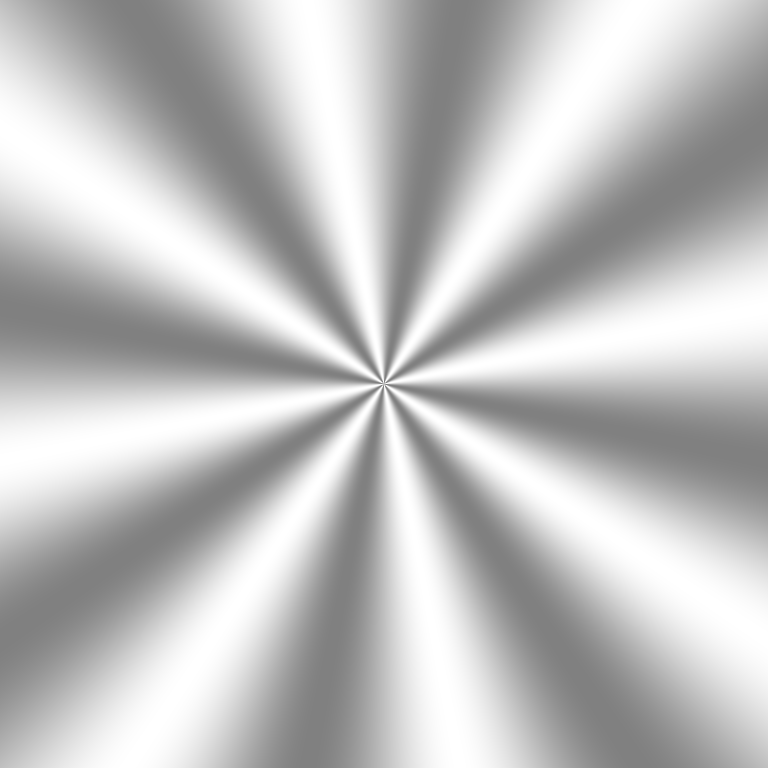
Give the GLSL for this background, as a Shadertoy shader.

```glsl
// Soft grey and white rays fanning out from the canvas centre.
#define RAY_COUNT 8.0
#define RAY_TURN 0.0
#define CENTER vec2(0.5)
#define DARK_GREY vec3(0.5)
#define LIGHT_WHITE vec3(1.0)
#define HUB_PIXELS 2.0

// Sinusoidal brightness around the centre, from 0 (dark) to 1 (light).
float rayWave(vec2 p) {
    float angle = atan(p.y, p.x) - RAY_TURN;
    return 0.5 + 0.5 * sin(RAY_COUNT * angle);
}

void mainImage(out vec4 fragColor, in vec2 fragCoord) {
    // Square coordinates, measured from the hub of the rays
    float canvasSize = min(iResolution.x, iResolution.y);
    vec2 p = (fragCoord - CENTER * iResolution.xy) / canvasSize;

    // Blend to the mean tone where rays are finer than the pixel grid
    float hubRadius = HUB_PIXELS / canvasSize;
    float contrast = smoothstep(0.0, hubRadius, length(p));
    float light = mix(0.5, rayWave(p), contrast);

    fragColor = vec4(mix(DARK_GREY, LIGHT_WHITE, light), 1.0);
}
```
